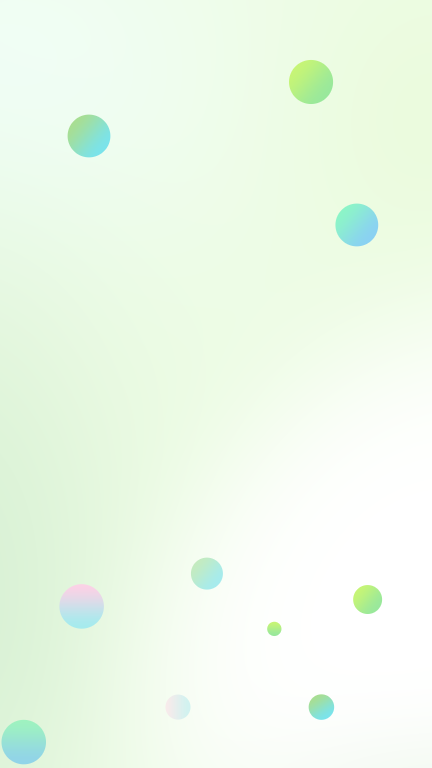
Write a Shadertoy shader that draws this background.

```glsl
// Pale green backdrop with small gradient discs scattered over it.
// Soft elliptical glows tint a lime base; a loop then paints each disc as a
// smooth-edged circle shaded along its own direction. Unit: canvas width.

// Backdrop colours
const vec3 LIME_BASE  = vec3(0.930, 0.988, 0.895);
const vec3 MINT       = vec3(0.945, 0.997, 0.965);
const vec3 WARM_LIME  = vec3(0.922, 0.985, 0.870);
const vec3 SAGE       = vec3(0.850, 0.945, 0.835);
const vec3 WHITE      = vec3(1.0);
const vec3 MIST       = vec3(0.945, 0.972, 0.940);

// White light: long axis tilt, centre and radii
const float LIGHT_TILT  = 0.873;
const vec2 LIGHT_CENTRE = vec2(0.95, 0.40);
const vec2 LIGHT_RADII  = vec2(0.75, 0.52);

// Discs: centre x, centre y, radius
const int DISC_COUNT = 10;
const vec3 DISCS[DISC_COUNT] = vec3[](
    vec3(0.720, 1.588, 0.0510), vec3(0.206, 1.463, 0.0495),
    vec3(0.826, 1.257, 0.0495), vec3(0.479, 0.450, 0.0370),
    vec3(0.189, 0.374, 0.0515), vec3(0.851, 0.390, 0.0335),
    vec3(0.635, 0.322, 0.0165), vec3(0.412, 0.141, 0.0290),
    vec3(0.744, 0.141, 0.0295), vec3(0.055, 0.060, 0.0515));

// Disc colours at the start and end of each gradient
const vec3 YELLOW_GREEN = vec3(0.78, 0.96, 0.46);
const vec3 LEAF         = vec3(0.60, 0.91, 0.61);
const vec3 OLIVE        = vec3(0.66, 0.87, 0.57);
const vec3 AQUA         = vec3(0.48, 0.89, 0.92);
const vec3 SEA          = vec3(0.55, 0.96, 0.78);
const vec3 SKY          = vec3(0.54, 0.82, 0.95);
const vec3 PALE_LEAF    = vec3(0.77, 0.92, 0.75);
const vec3 PALE_AQUA    = vec3(0.65, 0.92, 0.93);
const vec3 PINK         = vec3(0.99, 0.82, 0.90);
const vec3 BLUSH        = vec3(0.97, 0.92, 0.92);
const vec3 ICE          = vec3(0.82, 0.95, 0.94);
const vec3 JADE         = vec3(0.62, 0.95, 0.75);
const vec3 DUSK         = vec3(0.57, 0.83, 0.91);

const vec3 START_COLOUR[DISC_COUNT] = vec3[](
    YELLOW_GREEN, OLIVE, SEA, PALE_LEAF, PINK,
    YELLOW_GREEN, YELLOW_GREEN, BLUSH, OLIVE, JADE);
const vec3 END_COLOUR[DISC_COUNT] = vec3[](
    LEAF, AQUA, SKY, PALE_AQUA, PALE_AQUA,
    LEAF, LEAF, ICE, AQUA, DUSK);

// Gradient direction of each disc, radians
const float DOWN = -1.571;
const float DIAGONAL = -0.7;
const float SHADE_ANGLE[DISC_COUNT] = float[](
    DIAGONAL, DIAGONAL, DIAGONAL, DIAGONAL, DOWN,
    DIAGONAL, DOWN, 0.0, -1.0, DOWN);

// Gaussian falloff inside an axis-aligned ellipse
float glow(vec2 p, vec2 centre, vec2 radii) {
    vec2 d = (p - centre) / radii;
    return exp(-dot(d, d));
}

// Tilted ellipse with a flat core and a soft rim
float whiteLight(vec2 p) {
    float c = cos(LIGHT_TILT), s = sin(LIGHT_TILT);
    vec2 d = p - LIGHT_CENTRE;
    d = vec2(c * d.x + s * d.y, c * d.y - s * d.x) / LIGHT_RADII;
    float q = dot(d, d);
    return exp(-q * q);
}

vec3 backdrop(vec2 p) {
    vec3 colour = LIME_BASE;
    colour = mix(colour, MINT, glow(p, vec2(0.0, 1.60), vec2(0.55, 0.45)));
    colour = mix(colour, WARM_LIME, glow(p, vec2(1.0, 1.50), vec2(0.30, 0.35)));
    colour = mix(colour, SAGE, glow(p, vec2(-0.10, 0.40), vec2(0.38, 0.75)));
    colour = mix(colour, WHITE, whiteLight(p));
    return mix(colour, MIST, 0.7 * glow(p, vec2(1.0, -0.05), vec2(0.40, 0.15)));
}

void mainImage(out vec4 fragColor, in vec2 fragCoord) {
    vec2 p = fragCoord / iResolution.x;
    float pixel = 1.0 / iResolution.x;
    vec3 colour = backdrop(p);

    // Discs
    for (int i = 0; i < DISC_COUNT; i++) {
        vec2 d = p - DISCS[i].xy;
        float radius = DISCS[i].z;
        vec2 direction = vec2(cos(SHADE_ANGLE[i]), sin(SHADE_ANGLE[i]));
        float shade = smoothstep(-1.1, 1.0, dot(d, direction) / radius);
        float cover = clamp(0.5 - (length(d) - radius) / pixel, 0.0, 1.0);
        colour = mix(colour, mix(START_COLOUR[i], END_COLOUR[i], shade), cover);
    }

    fragColor = vec4(colour, 1.0);
}
```
